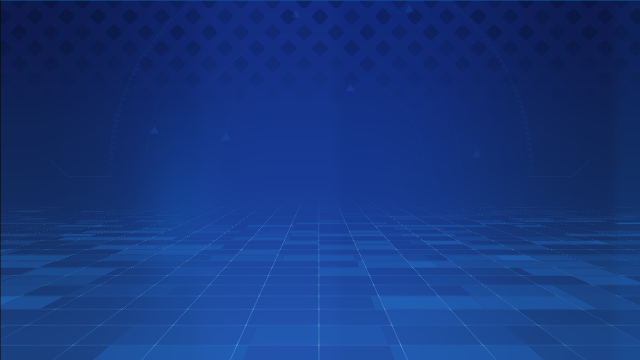
Write a Shadertoy shader that draws this background.

```glsl
// A deep blue stage: a perspective grid floor with glowing tiles runs to a hazy
// horizon, below a wall of faint diamonds, dial arcs and small drifting triangles.
// The floor divides screen position by depth; all else is distance functions.
#define VANISH_Y 0.545     // height where floor lines converge
#define HORIZON_Y 0.472    // height where the floor fades out
#define COLUMN_STEP 0.452  // floor column spacing
#define ROW_STEP 0.246     // floor row spacing
#define LATTICE 0.088      // diamond period
#define TILE_GAIN 0.42
#define LINE_GAIN 0.48
#define ARC_GAIN 0.085

const vec3 LINE_COLOR = vec3(0.36, 0.67, 0.88);
const vec3 TILE_COLOR = vec3(0.13, 0.42, 0.76);
const vec3 GLOW_COLOR = vec3(0.16, 0.38, 0.78);

float hash(vec2 p) {
    vec3 q = fract(vec3(p.xyx) * 0.1031);
    q += dot(q, q.yzx + 33.33);
    return fract((q.x + q.y) * q.z);
}

// Coverage of a stroke whose centre lies at distance d
float stroke(float d, float halfWidth, float px) {
    return clamp((halfWidth - abs(d)) / px + 0.5, 0.0, 1.0);
}

float segment(vec2 p, vec2 a, vec2 b) {
    vec2 ab = b - a;
    return length(p - a - ab * clamp(dot(p - a, ab) / dot(ab, ab), 0.0, 1.0));
}

// Signed distance to the nearest whole number
float toInteger(float v) { return fract(v + 0.5) - 0.5; }

vec3 backdrop(vec2 p) {
    float lower = smoothstep(0.58, 0.0, p.y), upper = smoothstep(0.45, 1.0, p.y);
    vec3 centre = mix(vec3(0.082, 0.215, 0.555), vec3(0.125, 0.31, 0.65), lower);
    vec3 side = mix(vec3(0.067, 0.16, 0.36), vec3(0.10, 0.25, 0.50), lower);
    centre = mix(centre, vec3(0.065, 0.16, 0.48), upper);
    side = mix(side, vec3(0.05, 0.105, 0.31), upper);
    vec3 col = mix(centre, side, smoothstep(0.12, 0.82, abs(p.x)));
    // Soft vertical light panels and a glow on the left of the horizon
    float panel = smoothstep(-0.37, -0.30, p.x) * (1.0 - smoothstep(0.02, 0.08, p.x));
    col += vec3(0.008, 0.014, 0.025) * panel;
    col += vec3(0.0, 0.02, 0.035) * smoothstep(0.80, 0.84, p.x);
    vec2 g = (p - vec2(-0.39, 0.40)) / vec2(0.10, 0.22);
    return col + vec3(0.0, 0.045, 0.07) * exp(-dot(g, g));
}

float diamonds(vec2 p) {
    vec2 q = (p - vec2(0.0, 0.954)) / LATTICE;
    vec2 cell = vec2(q.x + q.y, q.x - q.y);
    vec2 d = abs(fract(cell + 0.5) - 0.5);
    float body = 1.0 - smoothstep(0.27, 0.34, length(pow(d, vec2(2.0))) * 2.0 + max(d.x, d.y) * 0.5);
    float tone = 0.55 + 0.45 * hash(floor(cell + 0.5) + 40.0);
    return body * tone * smoothstep(0.66, 0.98, p.y);
}

float dial(vec2 p, float px) {
    vec2 q = p - vec2(0.002, 0.53);
    float r = length(q), angle = atan(q.y, q.x), sum = 0.0;
    for (int i = 0; i < 4; i++) {
        float radius = 0.287 + 0.1 * float(i);
        float sweep = 0.5 + 0.5 * sin(angle * 3.0 + float(i) * 2.1);
        sum += stroke(r - radius, 0.0015, px) * (0.25 + 0.5 * sweep);
    }
    float ticks = smoothstep(0.15, 0.35, abs(toInteger(angle * 38.0)));
    sum += stroke(r - 0.582, 0.005, px) * ticks * smoothstep(0.1, 0.7, abs(q.x));
    return sum * smoothstep(0.47, 0.60, p.y);
}

// Scattered small triangles, one candidate per coarse cell
float triangles(vec2 p, float px) {
    vec2 id = floor(p / 0.17);
    vec2 shift = vec2(hash(id + 71.0), hash(id + 93.0)) - 0.5;
    vec2 q = p - (id + 0.5 + 0.6 * shift) * 0.17;
    float d = max(abs(q.x) * 0.866 + q.y * 0.5, -q.y) - 0.007;
    float present = step(0.72, hash(id + 57.0)) * step(abs(p.x), 0.5);
    return present * (1.0 - smoothstep(-px, px, d)) * smoothstep(0.5, 0.6, p.y);
}

vec3 drawFloor(vec3 col, vec2 p, float px) {
    float depth = max(VANISH_Y - p.y, 0.02);
    vec2 grid = vec2((p.x + 0.003) / (depth * COLUMN_STEP), 1.0 / (depth * ROW_STEP) - 0.07);
    vec2 unit = vec2(depth * COLUMN_STEP, depth * depth * ROW_STEP);  // screen size of a cell
    float fade = 1.0 - smoothstep(HORIZON_Y - 0.13, HORIZON_Y, p.y);
    // Two layers of lit tiles, the second wider
    for (int i = 0; i < 2; i++) {
        vec2 size = vec2(1.0 + 0.7 * float(i), 1.0);
        vec2 cell = grid / size + vec2(0.5 * float(i), 0.0);
        vec2 edge = (0.5 - abs(fract(cell) - 0.5)) * size * unit;
        float lit = smoothstep(0.66, 1.0, hash(floor(cell) + 120.0 + 31.0 * float(i)));
        lit *= smoothstep(0.0, px, edge.x) * smoothstep(0.0, px, edge.y);
        col = mix(col, TILE_COLOR, lit * TILE_GAIN * fade);
    }
    // Grid strokes thin out with depth, with bright spots at the crossings
    vec2 d = vec2(toInteger(grid.x), toInteger(grid.y)) * unit;
    float columns = stroke(d.x, 0.0028 * depth, px);
    float rows = stroke(d.y, 0.0018 * depth, px) * smoothstep(px, 8.0 * px, unit.y);
    float node = exp(-length(d / vec2(0.035, 0.014)) / depth);
    float centre = 1.0 - 0.55 * smoothstep(0.1, 0.9, abs(p.x));
    float lines = (columns * centre + rows * 0.55) * (0.8 + 0.8 * node);
    return mix(col, LINE_COLOR, clamp(lines * LINE_GAIN * fade, 0.0, 0.8));
}

void mainImage(out vec4 fragColor, in vec2 fragCoord) {
    float px = 1.0 / iResolution.y;
    vec2 p = (fragCoord - vec2(0.5 * iResolution.x, 0.0)) * px;
    vec3 col = backdrop(p);
    // Wall details
    col *= 1.0 - 0.20 * diamonds(p);
    col = mix(col, GLOW_COLOR, ARC_GAIN * dial(p, px) + 0.2 * triangles(p, px));
    vec2 m = vec2(abs(p.x), p.y);
    float trace = min(segment(m, vec2(0.58, 0.51), vec2(0.70, 0.51)),
                      segment(m, vec2(0.70, 0.51), vec2(0.75, 0.555)));
    col = mix(col, GLOW_COLOR, 0.15 * stroke(trace, 0.001, px));
    if (p.y < HORIZON_Y) col = drawFloor(col, p, px);
    // Thin border: bright top, dark left
    col = mix(col, vec3(0.06, 0.36, 0.64), 0.7 * stroke(1.0 - p.y, 0.002, px));
    col *= 1.0 - 0.6 * stroke(fragCoord.x * px, 0.002, px);
    fragColor = vec4(col, 1.0);
}
```
